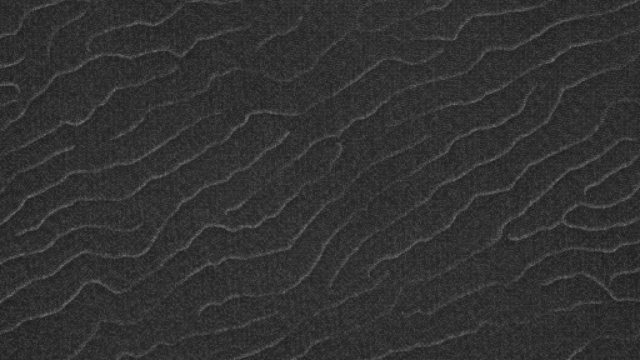
Write a Shadertoy shader that draws this texture.

```glsl
// Dark grainy sand with thin, forked wind ripples rising to the right.

const float TAU = 6.2831853;
const float RIPPLE_ANGLE = 0.36;     // rise of the crests, radians
const float RIPPLE_COUNT = 11.5;     // crests per canvas height
const int   FORK_COUNT = 36;         // places where crests split or end
const float BEND_SIZE = 0.040;       // broad wandering of the crests
const float WIGGLE_SIZE = 0.008;     // small scallops along the crests
const float GRAIN_ROWS = 288.0;      // sand grains per canvas height
const float GRAIN_CONTRAST = 0.105;
const float CLUMP_CONTRAST = 0.05;
const float CREST_LIGHT = 0.125;
const float CREST_LIT_WIDTH = 0.0065;
const float CREST_LEE_WIDTH = 0.0032;
const float LEE_SHADE = 0.034;
const float LEE_LENGTH = 0.016;
const float VIGNETTE = 0.025;
const vec3  SAND = vec3(0.199, 0.199, 0.200);

float hash(vec2 p) {
    return fract(sin(dot(p, vec2(127.1, 311.7))) * 43758.5453);
}

float valueNoise(vec2 p) {
    vec2 cell = floor(p);
    vec2 f = fract(p);
    f = f * f * (3.0 - 2.0 * f);
    float low = mix(hash(cell), hash(cell + vec2(1.0, 0.0)), f.x);
    float high = mix(hash(cell + vec2(0.0, 1.0)), hash(cell + 1.0), f.x);
    return mix(low, high, f.y);
}

// Ripple phase: whole numbers lie on crests, vortices make the forks.
float ripplePhase(vec2 p, float aspect) {
    float c = cos(RIPPLE_ANGLE), s = sin(RIPPLE_ANGLE);
    vec2 q = vec2(c * p.x + s * p.y, c * p.y - s * p.x);
    float offset = BEND_SIZE * (2.0 * valueNoise(q * vec2(5.5, 4.0) + 7.3) - 1.0);
    offset += 0.5 * BEND_SIZE * (2.0 * valueNoise(q * vec2(11.0, 8.0) + 31.7) - 1.0);
    offset += WIGGLE_SIZE * (2.0 * valueNoise(q * vec2(30.0, 18.0) + 3.1) - 1.0);
    float phase = (q.y + offset) * RIPPLE_COUNT;
    for (int i = 0; i < FORK_COUNT; i++) {
        float id = float(i);
        vec2 core = vec2(hash(vec2(id, 1.7)) * aspect, hash(vec2(id, 5.3)));
        vec2 d = p - core;
        float turn = mod(id, 2.0) * 2.0 - 1.0;
        phase += turn * atan(d.y, d.x + 1e-5) / TAU;
    }
    return phase;
}

void mainImage(out vec4 fragColor, in vec2 fragCoord) {
    vec2 p = fragCoord / iResolution.y;
    float aspect = iResolution.x / iResolution.y;

    // Distance to the nearest crest, positive on its upper side
    float phase = ripplePhase(p, aspect);
    vec2 wave = vec2(cos(TAU * phase), sin(TAU * phase));
    float slope = length(vec2(length(dFdx(wave)), length(dFdy(wave))));
    slope = clamp(slope * iResolution.y / TAU, 0.6 * RIPPLE_COUNT, 2.2 * RIPPLE_COUNT);
    float crestDist = (fract(phase + 0.5) - 0.5) / slope;

    // Lit crest line of uneven strength, and the shaded side beneath it
    float strength = smoothstep(0.12, 0.75, valueNoise(p * vec2(7.0, 10.0) + 51.0));
    strength = mix(0.3, 1.0, strength) * mix(0.75, 1.2, valueNoise(p * 38.0));
    float width = crestDist > 0.0 ? CREST_LIT_WIDTH : CREST_LEE_WIDTH;
    float crest = strength * exp(-crestDist * crestDist / (width * width));
    float below = max(-crestDist, 0.0);
    float lee = strength * smoothstep(0.0, 0.007, below) * exp(-below / LEE_LENGTH);

    // Sand grains, mostly dark with a few bright ones
    float grain = valueNoise(p * GRAIN_ROWS - 0.5);
    grain = grain * grain - 0.33;
    float clump = valueNoise(p * GRAIN_ROWS * 0.45 + 17.0) - 0.5;
    float speckle = GRAIN_CONTRAST * grain + CLUMP_CONTRAST * clump;

    // Broad unevenness and darker corners
    float broad = 0.014 * (valueNoise(p * 4.0 + 80.0) - 0.5);
    vec2 centred = (p - 0.5 * vec2(aspect, 1.0)) / aspect;
    broad -= VIGNETTE * dot(centred, centred) * 2.0;

    float light = CREST_LIGHT * crest - LEE_SHADE * lee;
    light += speckle * (1.0 + 0.6 * crest - 0.2 * lee) + broad;
    fragColor = vec4(clamp(SAND + light, 0.0, 1.0), 1.0);
}
```
